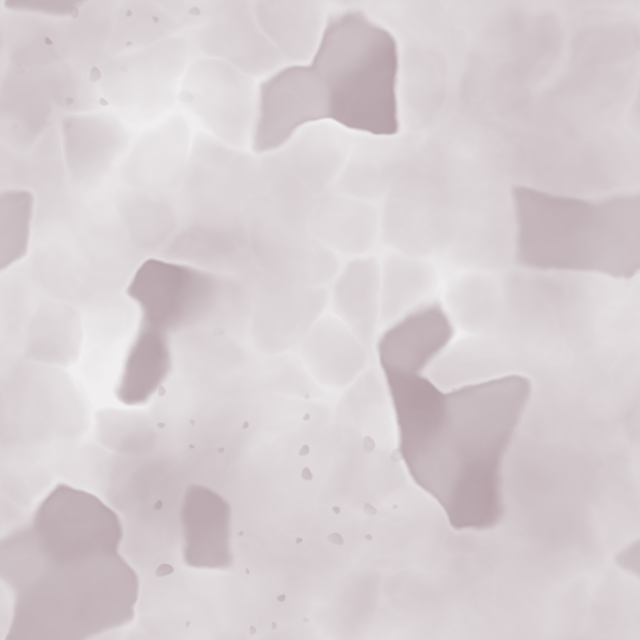
Reproduce this texture procedurally as a Shadertoy shader.

```glsl
struct Stone { float edge; vec3 rnd; vec3 blend; };

// Whole-number wrap, safe against rounding in the division
vec2 wrap(vec2 cell, float period) {
    return floor(mod(cell + 0.5, period));
}

// Integer hash, three values in 0..1
vec3 hash(vec2 cell, float seed) {
    uvec3 v = uvec3(cell, seed) * 1664525u + 1013904223u;
    for (int i = 0; i < 2; i++) {
        v.x += v.y * v.z;
        v.y += v.z * v.x;
        v.z += v.x * v.y;
        v ^= v >> 16u;
    }
    return vec3(v >> 8u) / 16777216.0;
}

// Gradient noise that wraps after "period" lattice cells
float corner(vec2 cell, vec2 delta, float period, float seed) {
    return dot(hash(wrap(cell, period), seed).xy * 2.0 - 1.0, delta);
}

float noise(vec2 p, float period, float seed) {
    vec2 i = floor(p), f = p - i, e = vec2(1, 0);
    vec2 u = f * f * f * (f * (f * 6.0 - 15.0) + 10.0);
    return mix(mix(corner(i, f, period, seed), corner(i + e, f - e, period, seed), u.x),
               mix(corner(i + e.yx, f - e.yx, period, seed), corner(i + 1.0, f - 1.0, period, seed), u.x), u.y);
}

float fbm(vec2 uv, float period, float seed) {
    float sum = 0.0, amplitude = 1.0;
    for (int i = 0; i < 5; i++) {
        sum += amplitude * noise(uv * period, period, seed + float(i));
        amplitude *= 0.5;
        period *= 2.0;
    }
    return sum;
}

// Dark stones come in clusters of two by two cells, with a few strays
float isDark(vec2 id, float chance) {
    vec2 block = floor((id + 0.5) / 2.0);
    float cluster = wrap(vec2(block.x + 2.0 * block.y), 5.0).x < 0.5 ? 0.72 : 0.025;
    return step(chance, cluster);
}

vec2 site(vec2 cell, float period, float seed) {
    return cell + 0.05 + 0.9 * hash(wrap(cell, period), seed).xy;
}

// Wrapping Voronoi cells: rounded border distance and blended cell values
Stone stones(vec2 uv, float period, float seed) {
    vec2 p = uv * period, base = floor(p), home = base, nearest = vec2(9);
    vec4 total = vec4(0);
    for (int y = -2; y <= 2; y++)
    for (int x = -2; x <= 2; x++) {
        vec2 c = base + vec2(x, y), id = wrap(c, period);
        vec2 d = site(c, period, seed) - p;
        vec3 rnd = hash(id, seed + 5.0);
        total += exp(-7.5 * dot(d, d)) * vec4(isDark(id, rnd.x), rnd.yz, 1.0);
        if (dot(d, d) < dot(nearest, nearest)) { nearest = d; home = c; }
    }
    float sum = 0.0;
    for (int y = -2; y <= 2; y++)
    for (int x = -2; x <= 2; x++) {
        if (x == 0 && y == 0) continue;
        vec2 d = site(home + vec2(x, y), period, seed) - p;
        sum += exp(-13.0 * dot(0.5 * (d + nearest), normalize(d - nearest)));
    }
    return Stone(max(-log(sum) / 13.0, 0.0), hash(wrap(home, period), seed + 5.0), total.xyz / total.w);
}

// Small angular chips, one at most in each grid cell
float chips(vec2 uv, float period, float seed) {
    vec2 p = uv * period, id = wrap(floor(p), period);
    vec3 place = hash(id, seed), look = hash(id, seed + 1.0);
    vec2 d = fract(p) - mix(vec2(0.32), vec2(0.68), place.xy);
    float angle = atan(d.y, d.x) + 6.2832 * look.x;
    float radius = mix(0.1, 0.27, look.y * look.y);
    float shape = length(d) * (1.0 + 0.09 * cos(3.0 * angle) + 0.16 * cos(2.0 * angle));
    float body = 1.0 - smoothstep(radius - 0.07, radius + 0.02, shape);
    return body * step(0.6, place.z) * (0.5 + 0.5 * look.z + 0.9 * (d.x + d.y));
}

void mainImage(out vec4 fragColor, in vec2 fragCoord) {
    vec2 uv = fragCoord / iResolution.xy;
    vec2 warped = uv + 0.045 * vec2(fbm(uv, 4.0, 1.0), fbm(uv, 4.0, 11.0));
    float cloud = fbm(warped, 3.0, 21.0);
    float haze = fbm(uv, 4.0, 31.0);
    float veil = fbm(uv, 3.0, 41.0);
    float grain = fbm(warped, 24.0, 61.0);
    float wisps = exp(-20.0 * abs(fbm(warped, 7.0, 111.0)));

    // Cloudy ground: 0 is white, 1 is the darkest mauve
    float tone = clamp(0.345 + 0.38 * cloud, 0.1, 0.54);

    // Broad faint stones
    Stone broad = stones(warped, 6.0, 131.0);
    float softness = mix(0.1, 0.4, smoothstep(-0.25, 0.15, haze));
    tone += 0.17 * (broad.rnd.y - 0.4) * smoothstep(0.0, softness, broad.edge);

    // Smaller stones parted by milky veins
    Stone stone = stones(warped, 10.0, 71.0);
    float body = smoothstep(0.0, softness, stone.edge);
    tone += 0.12 * (stone.rnd.y - 0.4) * body;
    tone -= 0.16 * smoothstep(-0.05, 0.35, veil) * exp(-stone.edge * mix(19.0, 7.0, smoothstep(-0.2, 0.3, haze)));

    // Dark clusters with pale halos, crisp or misty along the rim
    float width = mix(0.2, 0.5, smoothstep(-0.2, 0.2, haze));
    float fill = smoothstep(0.5 - width, 0.5 + width, stone.blend.x);
    tone -= 0.1 * smoothstep(0.0, 0.3, stone.blend.x);
    float shade = 0.58 + 0.4 * stone.blend.y + 0.08 * (1.0 - smoothstep(0.5, 1.0, stone.blend.x))
                + 0.25 * cloud + 0.04 * (stone.rnd.z - 0.5) * body;
    tone = mix(tone, shade, fill);

    // Drifts of chips, pale wisps and a fine mottling
    float drift = smoothstep(0.05, 0.25, fbm(uv, 2.0, 91.0));
    tone += 0.3 * drift * (1.0 - fill) * chips(uv + 0.2 * (warped - uv), 22.0, 101.0);
    tone += 0.035 * grain - 0.03 * wisps;

    vec3 color = mix(vec3(0.94, 0.935, 0.935), vec3(0.70, 0.625, 0.65), clamp(tone, 0.0, 1.05));
    fragColor = vec4(color, 1.0);
}
```
